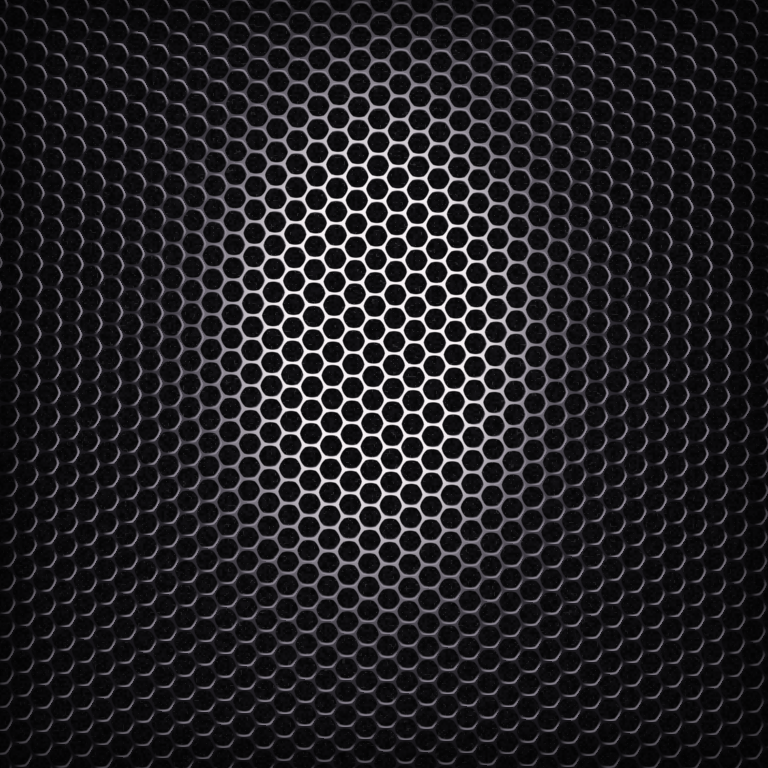
A Shadertoy shader for this pattern:

```glsl
const float PITCH = 0.0305;
const float TILT = -0.022;
const vec2 GRID_ORIGIN = vec2(0.357, 0.650);
const vec2 LIGHT_CENTER = vec2(0.49, 0.575);
const vec3 HOLE_COLOR = vec3(0.056, 0.053, 0.062);
const vec3 SHADED_METAL = vec3(0.125, 0.116, 0.14);
const vec3 COOL_METAL = vec3(0.74, 0.71, 0.77);
const vec3 BRIGHT_METAL = vec3(0.97, 0.95, 0.96);

float hash(vec2 p) {
    return fract(sin(dot(p, vec2(127.1, 311.7))) * 43758.5453);
}

float valueNoise(vec2 p) {
    vec2 i = floor(p);
    vec2 f = fract(p);
    f = f * f * (3.0 - 2.0 * f);
    float low = mix(hash(i), hash(i + vec2(1, 0)), f.x);
    float high = mix(hash(i + vec2(0, 1)), hash(i + vec2(1, 1)), f.x);
    return mix(low, high, f.y);
}

mat2 rotation(float angle) {
    float c = cos(angle), s = sin(angle);
    return mat2(c, -s, s, c);
}

// Position relative to the nearest center of a hexagonal lattice
vec2 hexLocal(vec2 p) {
    vec2 period = vec2(sqrt(3.0), 1.0);
    vec2 a = mod(p + 0.5 * period, period) - 0.5 * period;
    vec2 b = mod(p, period) - 0.5 * period;
    return dot(a, a) < dot(b, b) ? a : b;
}

// Rounded hexagon: a blend of circle and hexagon distances
float holeDistance(vec2 p, float radius) {
    vec2 q = abs(p);
    float hexagon = max(q.y, dot(q, vec2(0.866, 0.5)));
    return mix(length(p), hexagon, 0.35) - radius;
}

// Soft elliptical falloff, one at the center
float ellipseGlow(vec2 p, vec2 radii, float sharpness) {
    return exp(-pow(length(p / radii), sharpness));
}

void mainImage(out vec4 fragColor, in vec2 fragCoord) {
    vec2 uv = fragCoord / iResolution.xy;
    vec2 fromLight = uv - LIGHT_CENTER;
    vec2 local = hexLocal(rotation(TILT) * (uv - GRID_ORIGIN) / PITCH);
    float pixel = 1.0 / (PITCH * min(iResolution.x, iResolution.y));

    // Light: a bright core inside a wide, dim halo
    float core = ellipseGlow(fromLight, vec2(0.235, 0.37), 2.3);
    float halo = ellipseGlow(fromLight, vec2(0.56, 0.72), 2.4);

    // Perforated sheet with softly rounded hole edges
    float d = holeDistance(local, 0.45);
    float soft = max(0.04, 0.7 * pixel);
    float wall = smoothstep(-soft, soft, d);

    // Away from the core only one side of each rim catches the light
    vec2 rimDir = normalize(vec2(abs(fromLight.x) + 0.015, fromLight.y * 1.1));
    float facing = dot(local / max(length(local), 0.001), rimDir);
    float crescent = smoothstep(0.3, 0.98, facing);
    float rim = smoothstep(0.05 + pixel, 0.0, abs(d - 0.01));

    // Grainy cloth behind the holes
    float grain = valueNoise(uv * 330.0);
    float speck = smoothstep(0.78, 1.0, valueNoise(uv * 410.0 + 17.0));
    vec3 cloth = HOLE_COLOR * (0.4 + 0.6 * halo) * (0.4 + 1.1 * grain);
    cloth += 0.12 * speck * halo;

    // Metal and rim highlights
    vec3 metal = SHADED_METAL * (0.3 + 0.8 * halo);
    vec3 lit = mix(COOL_METAL, BRIGHT_METAL, smoothstep(0.3, 0.85, core));
    metal = mix(metal, lit, smoothstep(0.0, 0.85, core));
    vec3 color = mix(cloth, metal, wall);
    float highlight = rim * crescent * (1.0 - core) * (0.25 + 0.75 * halo);
    color = mix(color, COOL_METAL, highlight);

    // Darkened outer edge
    vec2 edge = smoothstep(0.0, 0.07, min(uv, 1.0 - uv));
    color *= mix(0.7, 1.0, edge.x * edge.y);
    fragColor = vec4(color, 1.0);
}
```
